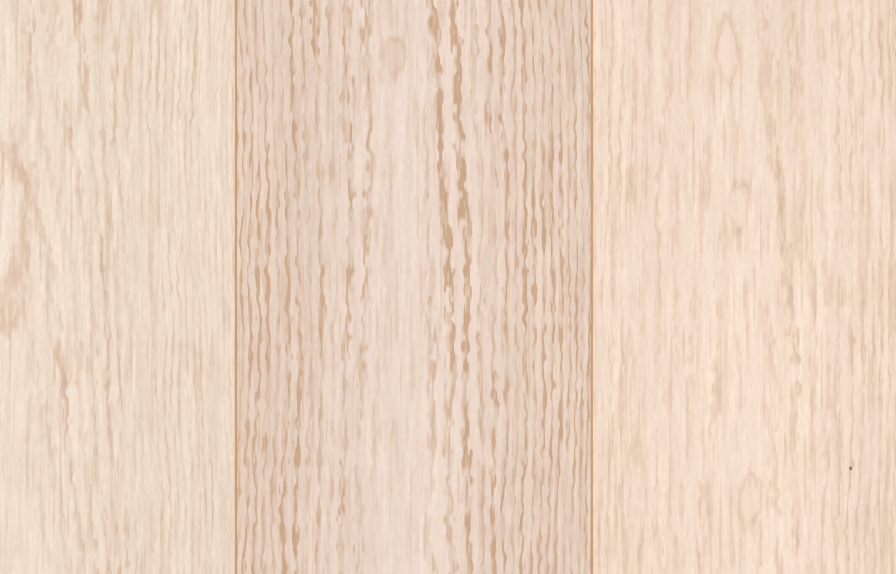
A Shadertoy shader for this texture:

```glsl
// Three pale oak floor boards with broken vertical grain, faint knots and thin seams.

const float BOARD_WIDTH = 0.62;   // in canvas heights
const float FIRST_SEAM = 0.411;
const vec3 GRAIN = vec3(0.80, 0.655, 0.535);
const vec3 SHADE = vec3(0.865, 0.765, 0.69);
const vec3 SEAM = vec3(0.76, 0.58, 0.41);

struct Board {
    vec3 base;       // clear wood colour
    float heart;     // x of the growth centre inside the board
    float arch;      // how steeply the rings close upwards
    float contrast;  // strength of the ring lines
    float edgeShade; // darkening away from the heart
};

float hash(vec2 p) {
    vec3 q = fract(p.xyx * vec3(0.1031, 0.1030, 0.0973));
    q += dot(q, q.yzx + 33.33);
    return fract((q.x + q.y) * q.z);
}

float noise(vec2 p) {
    vec2 i = floor(p), f = fract(p);
    f = f * f * (3.0 - 2.0 * f);
    return mix(mix(hash(i), hash(i + vec2(1, 0)), f.x),
               mix(hash(i + vec2(0, 1)), hash(i + vec2(1, 1)), f.x), f.y);
}

Board boardStyle(int id) {
    if (id == 0) return Board(vec3(0.951, 0.878, 0.812), 0.22, 3.0, 0.60, 0.10);
    if (id == 1) return Board(vec3(0.932, 0.852, 0.798), 0.287, 0.8, 0.95, 0.42);
    return Board(vec3(0.958, 0.870, 0.795), 0.255, 2.0, 0.30, 0.10);
}

// Ring lines: wide near the heart, dense at the sides, broken into dashes.
float ringLines(vec2 p, float dx, float arch, float seed) {
    float d = sqrt(dx * dx + 0.0004);
    float side = step(0.0, dx) * 37.0;
    float steep = arch * (1.0 - smoothstep(0.03, 0.25, d));
    float phase = 16.0 * d + 105.0 * d * d + steep * p.y;
    phase += 1.0 * noise(p * vec2(7.0, 2.0) + seed);
    phase += 0.5 * noise(p * vec2(20.0, 7.0) + seed);
    phase += 0.45 * (noise(p * vec2(170.0, 60.0) + seed) - 0.5);
    float f = fract(phase);
    float line = smoothstep(0.42, 0.74, f) * (1.0 - smoothstep(0.82, 1.0, f));
    float weight = 0.4 + 0.8 * hash(vec2(floor(phase) + side, seed));
    float wear = 0.35 + 1.0 * noise(vec2(p.x * 30.0, p.y * 6.0) + seed);
    float dash = 0.4 + 0.9 * smoothstep(0.25, 0.7, noise(p * vec2(230.0, 38.0) + seed));
    return line * weight * wear * dash * smoothstep(0.02, 0.06, d);
}

// Fibres stretched along the board, centred on zero.
float fibres(vec2 p, float seed) {
    return 0.4 * noise(p * vec2(85.0, 3.5) + seed)
         + 0.6 * noise(p * vec2(210.0, 18.0) + seed)
         + 0.4 * noise(p * vec2(300.0, 90.0) + seed) - 0.7;
}

// Thin scattered pore dashes.
float pores(vec2 p, float seed) {
    float dash = smoothstep(0.66, 0.86, noise(p * vec2(170.0, 11.0) + seed + 9.0));
    return dash * (0.4 + 0.6 * noise(p * vec2(240.0, 70.0)));
}

// Ragged oval knot: x is the outline, y the filled inside.
vec2 knot(vec2 p, vec2 center, vec2 radius) {
    float rough = noise(p * vec2(45.0, 18.0)) + 0.4 * noise(p * vec2(180.0, 70.0)) - 0.7;
    float r = length((p - center) / radius) + 0.9 * rough;
    float rim = (r - 1.0) * 4.0;
    return vec2(exp(-rim * rim) * (0.3 + noise(p * vec2(70.0, 25.0))), 1.0 - smoothstep(0.6, 1.0, r));
}

void mainImage(out vec4 fragColor, in vec2 fragCoord) {
    vec2 p = fragCoord / iResolution.y;
    float pixel = 1.0 / iResolution.y;

    // Board layout
    float u = (p.x - FIRST_SEAM) / BOARD_WIDTH + 1.0;
    int id = int(floor(u));
    float x = fract(u) * BOARD_WIDTH;
    float seed = float(id) * 17.3 + 5.0;
    Board b = boardStyle(id);

    // Growth centre drifts gently along the board
    float dx = x - b.heart + 0.03 * (noise(vec2(p.y * 2.5, seed)) - 0.5);
    float side = smoothstep(0.04, 0.26, abs(dx));

    // Base tone with broad soft variation
    vec3 col = mix(b.base, SHADE, b.edgeShade * side);
    col *= 1.0 + 0.03 * (noise(p * vec2(9.0, 1.3) + seed) - 0.5);

    // Grain, fibres and pores
    float fade = id == 0 ? 1.0 - 0.6 * side : 1.0;
    col = mix(col, GRAIN, clamp(ringLines(p, dx, b.arch, seed) * b.contrast * fade, 0.0, 0.9));
    col *= 1.0 + vec3(0.065, 0.085, 0.105) * fibres(p, seed);
    col = mix(col, GRAIN, 0.32 * pores(p, seed));

    // Pale knots along the right heart, a smudge in the middle, an arch at the left
    for (int i = 0; i < 3; i++) {
        float k = float(i);
        vec2 center = vec2(1.268 + 0.02 * k, 0.91 - 0.27 * k - 0.12 * k * (k - 1.0));
        vec2 mark = knot(p, center, vec2(0.014, 0.04) * (0.8 + 0.4 * hash(vec2(k, 4.0))));
        col = mix(mix(col, b.base, 0.5 * mark.y), GRAIN, 0.35 * mark.x);
    }
    vec2 smudge = knot(p, vec2(0.69, 0.905), vec2(0.022, 0.03));
    col = mix(col, GRAIN, 0.35 * smudge.x + 0.15 * smudge.y);
    col = mix(col, GRAIN, 0.45 * knot(p, vec2(0.01, 0.6), vec2(0.04, 0.13)).x);

    // Tiny dark speck
    float speck = length((p - vec2(1.482, 0.184)) / vec2(0.7, 1.0));
    col = mix(col, vec3(0.45, 0.36, 0.30), 0.8 * (1.0 - smoothstep(0.002, 0.003 + pixel, speck)));

    // Thin seams
    float seamDist = min(x, BOARD_WIDTH - x);
    col = mix(col, SEAM, 0.8 * (1.0 - smoothstep(0.0008, 0.0015 + pixel, seamDist)));

    fragColor = vec4(col, 1.0);
}
```
